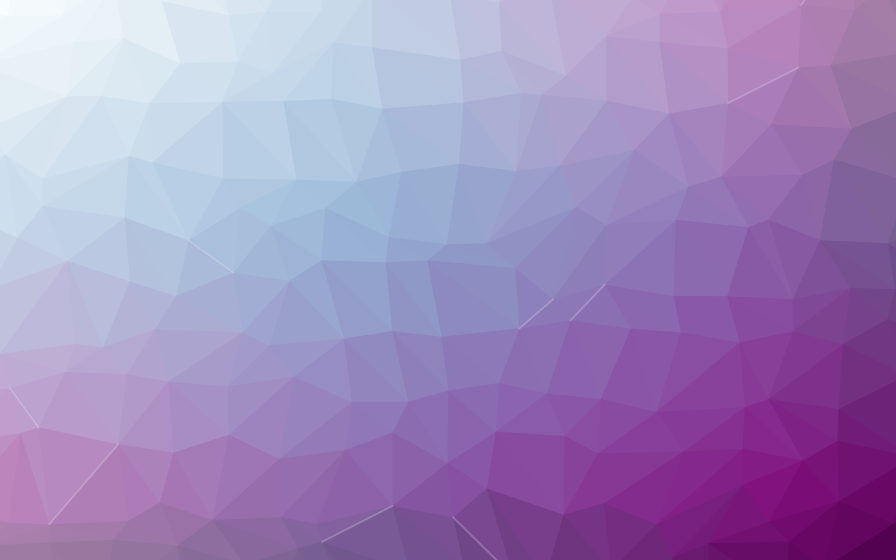
Write a Shadertoy shader that draws this background.

```glsl
const vec3 RAMP[9] = vec3[9](
    vec3(0.969, 0.988, 0.992), vec3(0.878, 0.925, 0.957), vec3(0.749, 0.827, 0.902),
    vec3(0.620, 0.737, 0.855), vec3(0.549, 0.588, 0.776), vec3(0.549, 0.420, 0.694),
    vec3(0.533, 0.255, 0.616), vec3(0.506, 0.059, 0.486), vec3(0.302, 0.000, 0.294));

const float ROWS = 10.0;

vec3 ramp(float t) {
    t = clamp(t, 0.0, 1.0) * 8.0;
    int i = min(int(t), 7);
    return mix(RAMP[i], RAMP[i + 1], t - float(i));
}

vec2 hash2(vec2 p) {
    vec3 q = fract(p.xyx * vec3(0.1031, 0.1030, 0.0973));
    q += dot(q, q.yzx + 33.33);
    return fract((q.xx + q.yz) * q.zy);
}

// Jittered grid corner
vec2 corner(vec2 cell) {
    return cell + 0.74 * (hash2(cell + 57.0) - 0.5);
}

float cross2(vec2 a, vec2 b) {
    return a.x * b.y - a.y * b.x;
}

// Signed distance to the line a-b, positive on its left
float leftOf(vec2 p, vec2 a, vec2 b) {
    return cross2(b - a, p - a) / length(b - a);
}

float segmentDistance(vec2 p, vec2 a, vec2 b) {
    vec2 e = b - a;
    return length(p - a - e * clamp(dot(p - a, e) / dot(e, e), 0.0, 1.0));
}

// Flat colour of a facet, weighted by its coverage of the pixel
vec4 facet(vec2 p, vec2 a, vec2 b, vec2 c, float pixel, vec2 gridSize) {
    float inside = min(leftOf(p, a, b), min(leftOf(p, b, c), leftOf(p, c, a)));
    float coverage = clamp(0.5 + inside / pixel, 0.0, 1.0);
    vec2 centre = (a + b + c) / 3.0 / gridSize;
    vec3 colour = 0.5 * (ramp(centre.x) + ramp(1.0 - centre.y));
    return vec4(colour, 1.0) * coverage;
}

void mainImage(out vec4 fragColor, in vec2 fragCoord) {
    float pixel = ROWS / iResolution.y;
    vec2 p = fragCoord * pixel;
    vec2 gridSize = iResolution.xy * pixel;
    vec4 sum = vec4(0.0);
    float glint = 0.0;

    for (int y = -1; y <= 1; y++)
    for (int x = -1; x <= 1; x++) {
        vec2 cell = floor(p) + vec2(x, y);
        vec2 a = corner(cell);
        vec2 b = corner(cell + vec2(1, 0));
        vec2 c = corner(cell + vec2(1, 1));
        vec2 d = corner(cell + vec2(0, 1));

        // Split along the diagonal that avoids slivers and folds
        float areaAC = min(cross2(b - a, c - a), cross2(c - a, d - a));
        float areaBD = min(cross2(b - a, d - a), cross2(c - b, d - b));
        if (areaAC < areaBD) {
            vec2 first = a;
            a = b; b = c; c = d; d = first;
        }
        sum += facet(p, a, b, c, pixel, gridSize);
        sum += facet(p, a, c, d, pixel, gridSize);

        // Rare pale seam on a diagonal
        float seam = 1.0 - smoothstep(0.0, 0.012 + pixel, segmentDistance(p, a, c));
        glint = max(glint, seam * step(0.93, hash2(cell + 211.0).x));
    }

    vec3 colour = sum.rgb / max(sum.a, 0.001);
    fragColor = vec4(mix(colour, vec3(0.9, 0.88, 0.96), 0.3 * glint), 1.0);
}
```
